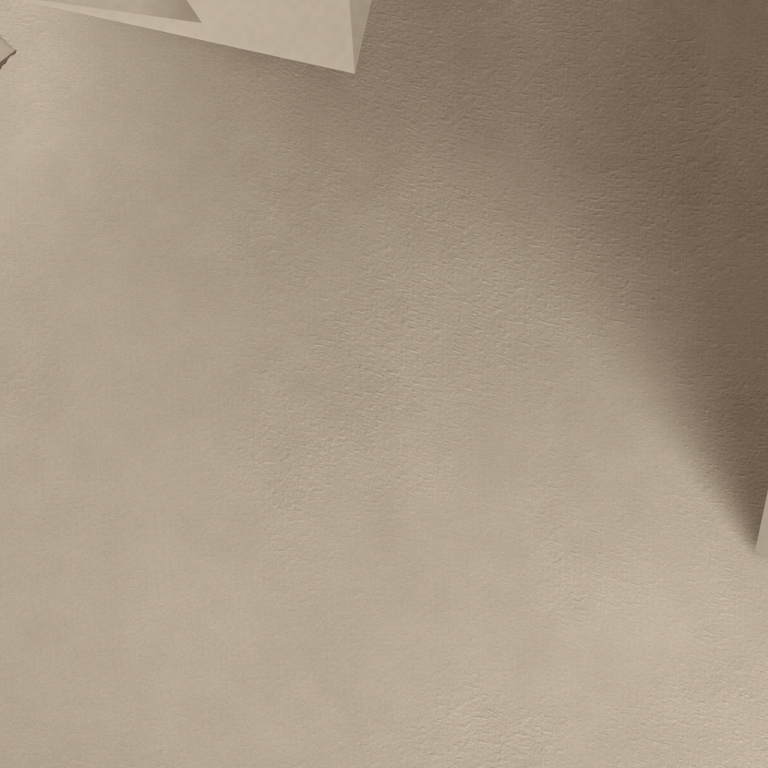
A WebGL 2 fragment shader for this texture:

```glsl
#version 300 es
precision highp float;
uniform vec2 u_resolution;
out vec4 fragColor;

float hash(vec2 p) {
  return fract(sin(dot(p, vec2(127.1, 311.7))) * 43758.5453);
}

float noise(vec2 p) {
  vec2 i = floor(p), f = fract(p);
  f = f * f * (3.0 - 2.0 * f);
  return mix(mix(hash(i), hash(i + vec2(1, 0)), f.x),
             mix(hash(i + vec2(0, 1)), hash(i + vec2(1, 1)), f.x), f.y);
}

float fbm(vec2 p) {
  float sum = 0.0, amp = 0.5;
  for (int i = 0; i < 4; i++) {
    sum += amp * noise(p);
    p = mat2(1.6, 1.2, -1.2, 1.6) * p + 7.3;
    amp *= 0.5;
  }
  return sum;
}

// Trowelled plaster: flattened ridges, sparse crumbs and fine grit
float plasterHeight(vec2 p) {
  p.y += 0.16 * p.x + 0.025 * sin(p.x * 7.0 + p.y * 4.0);
  p += 0.004 * vec2(noise(p * 40.0), noise(p * 40.0 + 5.0));
  float ridges = 0.4 * noise(p * vec2(85, 190)) + 0.6 * noise(p * vec2(180, 310) + 19.0);
  float crumbs = smoothstep(0.66, 0.92, noise(p * vec2(150, 260) + 63.0));
  return ridges + 0.9 * crumbs + 0.8 * noise(p * 400.0 + 41.0);
}

// Signed distance to the line a-b, positive on its left
float side(vec2 p, vec2 a, vec2 b) {
  vec2 d = normalize(b - a);
  return d.x * (p.y - a.y) - d.y * (p.x - a.x);
}

float cover(float d) {
  float px = 0.8 / u_resolution.y;
  return smoothstep(-px, px, d);
}

vec3 stone(float v) {
  return vec3(v, v - 0.051 - 0.02 * (1.0 - v), v - 0.129);
}

void main() {
  vec2 uv = gl_FragCoord.xy / u_resolution;

  // Broad light across the wall
  float light = mix(0.728, 0.64, smoothstep(0.05, 0.8, uv.y));
  light += 0.03 * (1.0 - smoothstep(0.0, 0.38, uv.x)) * smoothstep(0.1, 0.6, uv.y);
  light -= 0.02 * exp(-dot(uv, uv) * 9.0);
  float beam = uv.x - 0.16 * (uv.y - 0.72);
  light += 0.065 * exp(-beam * beam * 90.0) * smoothstep(0.45, 0.85, uv.y);
  light += 0.025 * smoothstep(0.45, 1.0, uv.x) * (1.0 - smoothstep(0.15, 0.6, uv.y));
  light -= 0.10 * smoothstep(0.62, 0.97, uv.y) * smoothstep(0.15, 0.52, uv.x);

  // Diagonal shadow, tight at its foot and soft higher up
  float rise = max(uv.y - 0.284, 0.0);
  float edge = 0.982 - 0.50 * rise - 0.12 * rise * rise;
  float blur = 0.016 + 0.36 * rise;
  float shadow = smoothstep(-blur, blur, uv.x - edge) * smoothstep(0.265, 0.30, uv.y);
  light = mix(light, 0.497 - 0.055 * smoothstep(0.65, 1.0, uv.x), shadow);

  // Mottling and relief
  light += 0.045 * (fbm(uv * vec2(7, 5)) - 0.47) + 0.03 * (fbm(uv * 28.0) - 0.47);
  float rough = 0.4 + 0.9 * smoothstep(0.3, 0.65, fbm(uv * 5.0 + 3.0));
  rough *= mix(0.6, 1.15, smoothstep(0.05, 0.55, uv.x));
  float relief = plasterHeight(uv) - plasterHeight(uv + vec2(-0.0010, 0.0018));
  light -= 0.036 * rough * relief * mix(1.0, 0.8, shadow);
  light += 0.024 * (hash(floor(uv * 512.0)) - 0.5);

  // Contact shade under the overhanging block
  vec2 corner = vec2(0.462, 0.904);
  float under = side(uv, vec2(0.026, 1.0), corner);
  light -= 0.045 * exp(-max(-under, 0.0) * 45.0) * (1.0 - smoothstep(0.40, 0.50, uv.x))
         * smoothstep(0.05, 0.25, uv.x);
  vec3 color = stone(light);

  // Block: front face, narrow return and sunken panel
  float grain = 0.04 * (fbm(uv * 110.0) - 0.47);
  float block = min(under, side(uv, corner, vec2(0.484, 1.0)));
  float front = side(uv, corner, vec2(0.455, 1.0));
  float face = mix(0.63, 0.755 - 0.03 * smoothstep(0.2, 0.46, uv.x), cover(front));
  face += 0.02 * exp(-max(under, 0.0) * 300.0);
  color = mix(color, stone(face + grain), cover(block));
  float panel = min(side(uv, vec2(0.05, 1.0), vec2(0.263, 0.970)),
                    side(uv, vec2(0.263, 0.970), vec2(0.243, 1.0)));
  float panelLight = mix(0.70, 0.60, smoothstep(0.17, 0.26, uv.x));
  color = mix(color, stone(panelLight + grain), cover(panel));

  // Pale post at the right border
  float post = min(side(uv, vec2(0.983, 0.282), vec2(1.0, 0.273)),
                   side(uv, vec2(1.0, 0.362), vec2(0.983, 0.282)));
  color = mix(color, stone(0.68 + grain), cover(post));

  // Broken chip at the left border, with a dark lower face
  float jag = 0.004 * (noise(uv * 160.0) - 0.5);
  float chip = min(side(uv, vec2(0.022, 0.935), vec2(0.0, 0.953)) + jag,
                   side(uv, vec2(0.0, 0.911), vec2(0.022, 0.935)) + jag);
  float chipTop = side(uv, vec2(0.0, 0.919), vec2(0.022, 0.936));
  float chipLight = 0.70 - 0.12 * exp(-max(chip, 0.0) * 500.0);
  color = mix(color, stone(mix(0.42, chipLight, cover(chipTop)) + grain), cover(chip));

  fragColor = vec4(color, 1.0);
}
```
